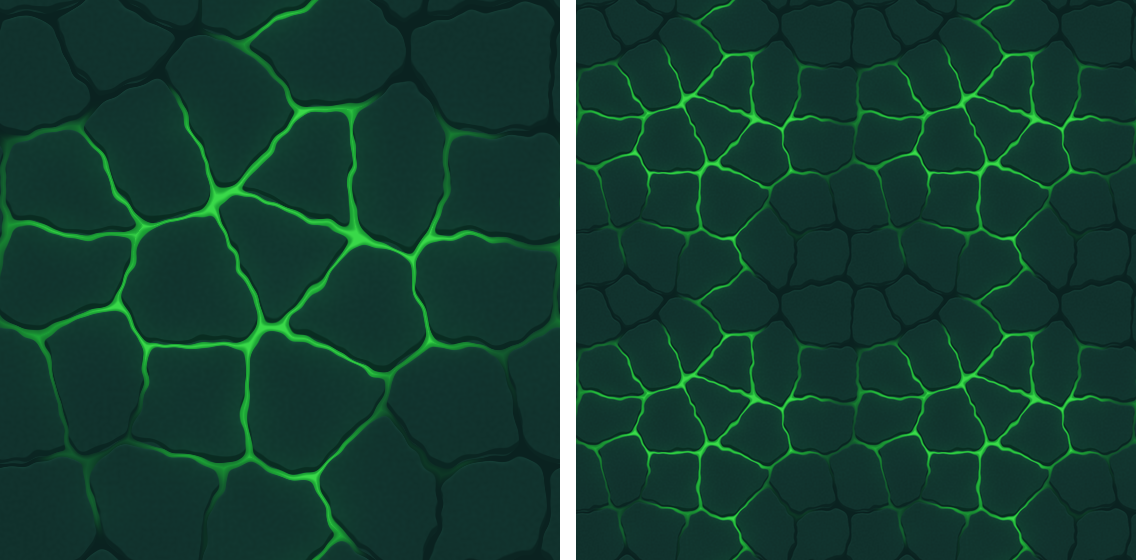
Left: one tile. Right: repeated 2 by 2.
This texture is drawn by a Shadertoy shader. Its source:

```glsl
const float CELLS = 5.0;            // plates along each side
const float JITTER = 0.43;          // seed offset, in cells
const float CRACK_HALF_WIDTH = 0.0043;
const float CORNER_SHARPNESS = 135.0;
const float WALL_HEIGHT = 0.010;    // shaded side above each crack
const float HALO_RADIUS = 0.030;
const float EDGE_SOFTNESS = 0.0011;
const float BEND = 0.020;           // slow wander of the cracks
const float CHIPPING = 0.0085;      // small kinks of the cracks

const vec3 PLATE = vec3(0.067, 0.200, 0.180);
const vec3 CRACK_DARK = vec3(0.038, 0.135, 0.125);
const vec3 WALL_LIT = vec3(0.030, 0.165, 0.120);
const vec3 GLOW_DIM = vec3(0.070, 0.340, 0.180);
const vec3 GLOW_MID = vec3(0.090, 0.500, 0.190);
const vec3 GLOW_STRONG = vec3(0.110, 0.640, 0.210);
const vec3 GLOW_HOT = vec3(0.225, 0.850, 0.285);
const vec3 HALO = vec3(0.002, 0.050, 0.012);
const vec3 RIM = vec3(0.025, 0.065, 0.050);

const float TAU = 6.28319;

vec2 hash2(vec2 p) {
    vec2 q = vec2(dot(p, vec2(127.1, 311.7)), dot(p, vec2(269.5, 183.3)));
    return fract(sin(q) * 43758.55);
}

float cornerSlope(vec2 cell, vec2 offset, float period, float seed) {
    float angle = TAU * hash2(mod(cell, period) + seed).x;
    return dot(vec2(cos(angle), sin(angle)), offset);
}

// Gradient noise that wraps over the unit square
float noise(vec2 uv, float period, float seed) {
    vec2 p = uv * period;
    vec2 i = floor(p), f = p - i;
    vec2 u = f * f * f * (f * (f * 6.0 - 15.0) + 10.0);
    vec2 e = vec2(1.0, 0.0);
    float low = mix(cornerSlope(i, f, period, seed),
                    cornerSlope(i + e, f - e, period, seed), u.x);
    float high = mix(cornerSlope(i + e.yx, f - e.yx, period, seed),
                     cornerSlope(i + 1.0, f - 1.0, period, seed), u.x);
    return mix(low, high, u.y);
}

// Wrapping seed position on staggered rows, in cell units
vec2 seedPoint(vec2 cell) {
    vec2 id = mod(cell, CELLS);
    float stagger = mod(2.0 * id.y, CELLS) / CELLS;
    return cell + vec2(stagger, 0.0) + 0.5 + JITTER * (2.0 * hash2(id + 29.0) - 1.0);
}

// Distance to the plate borders; the soft minimum widens the junctions
float crackDistance(vec2 uv) {
    vec2 coarse = vec2(noise(uv, 10.0, 3.0), noise(uv, 10.0, 41.0));
    vec2 fine = vec2(noise(uv, 28.0, 5.0), noise(uv, 28.0, 67.0));
    vec2 p = (uv + BEND * coarse + CHIPPING * fine) * CELLS;
    vec2 home = floor(p);

    vec2 nearest = vec2(0.0);
    float best = 1e5;
    for (int y = -2; y <= 2; y++)
    for (int x = -2; x <= 2; x++) {
        vec2 r = seedPoint(home + vec2(x, y)) - p;
        if (dot(r, r) < best) {
            best = dot(r, r);
            nearest = r;
        }
    }

    float sum = 1e-9;
    for (int y = -2; y <= 2; y++)
    for (int x = -2; x <= 2; x++) {
        vec2 r = seedPoint(home + vec2(x, y)) - p;
        vec2 gap = r - nearest;
        if (dot(gap, gap) > 1e-4) {
            float border = dot(0.5 * (r + nearest), normalize(gap)) / CELLS;
            sum += exp(-CORNER_SHARPNESS * border);
        }
    }
    return -log(sum) / CORNER_SHARPNESS;
}

vec3 glowRamp(float heat) {
    vec3 c = mix(CRACK_DARK, GLOW_DIM, smoothstep(0.0, 0.30, heat));
    c = mix(c, GLOW_MID, smoothstep(0.25, 0.55, heat));
    c = mix(c, GLOW_STRONG, smoothstep(0.50, 0.78, heat));
    return mix(c, GLOW_HOT, smoothstep(0.75, 1.05, heat));
}

void mainImage(out vec4 fragColor, in vec2 fragCoord) {
    vec2 uv = fragCoord / iResolution.xy;
    float soft = max(EDGE_SOFTNESS, 0.6 / iResolution.y);

    // Light is strongest in the middle and fades in patches
    float middle = 0.5 - 0.25 * (cos(TAU * uv.x) + cos(TAU * uv.y));
    float lit = smoothstep(0.22, 0.72, middle + 0.5 * noise(uv, 5.0, 11.0));

    float width = CRACK_HALF_WIDTH * (1.0 + 0.6 * noise(uv, 16.0, 23.0));
    float wall = WALL_HEIGHT * (1.0 + 0.9 * noise(uv, 24.0, 31.0));
    float d = crackDistance(uv);
    float below = crackDistance(uv - vec2(0.0, wall));
    float facing = clamp((below - d) / wall, -1.0, 1.0);
    float outside = max(d - width, 0.0);

    // Plates with faint mottling, grain and halo
    vec3 color = PLATE * (1.0 + 0.04 * noise(uv, 7.0, 53.0) + 0.06 * noise(uv, 120.0, 71.0));
    color *= 0.98 + 0.03 * middle;
    color += HALO * lit * (0.08 + exp(-outside / HALO_RADIUS));
    color += RIM * max(facing, 0.0) * exp(-outside / 0.0025);

    // Shaded wall above each crack
    float shade = 1.0 - smoothstep(width - 1.5 * soft, width + 1.5 * soft, below);
    shade *= smoothstep(0.1, -0.3, facing);
    color = mix(color, mix(CRACK_DARK, WALL_LIT, lit), 0.85 * shade);

    // Glowing cracks, hottest at the junctions
    float depth = clamp((width - d) / width, 0.0, 2.0);
    float heat = lit * (0.66 + 0.22 * depth + 0.10 * facing);
    float crack = 1.0 - smoothstep(width - soft, width + soft, d);
    color = mix(color, glowRamp(heat), crack);

    fragColor = vec4(color, 1.0);
}
```
